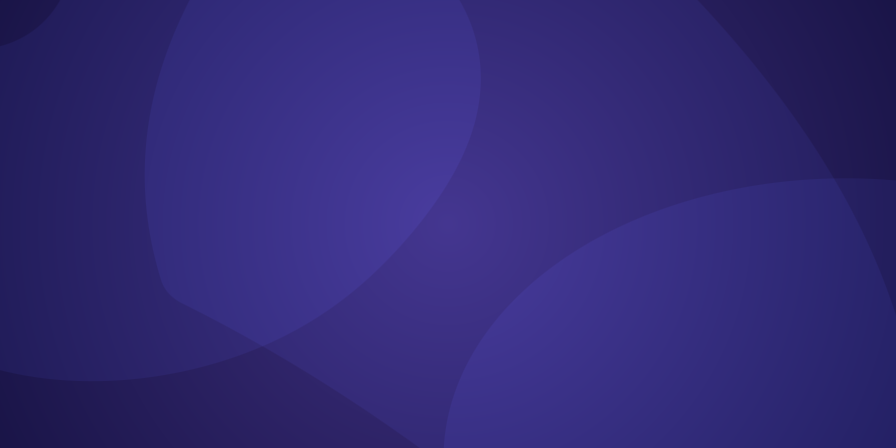
Give the GLSL for this background, as a Shadertoy shader.

```glsl
// Abstract violet backdrop: a round central glow fading to deep indigo,
// overlaid by three large translucent shapes with curved edges.
// Each shape is an implicit function, negative inside, that adds a faint tint.

#define GLOW_COLOR vec3(0.247, 0.188, 0.508)
#define DEEP_COLOR vec3(0.100, 0.080, 0.280)
#define SHAPE_TINT vec3(0.020, 0.024, 0.057)
#define GLOW_CENTER vec2(1.0, 0.5)
#define GLOW_RADIUS 1.118
#define CORNER_ROUNDING 0.03

// Antialiased coverage of the region where d is negative
float coverage(float d) {
    return clamp(0.5 - d / max(fwidth(d), 1e-5), 0.0, 1.0);
}

float smoothMax(float a, float b, float k) {
    float h = max(k - abs(a - b), 0.0) / k;
    return max(a, b) + 0.25 * k * h * h;
}

// Leaning oval on the left, slightly flattened toward the lower right
float leftOval(vec2 p) {
    const float lean = -0.2;
    vec2 q = (p - vec2(0.3516, 0.3034)) / vec2(0.719, 0.540);
    float form = dot(q, q) - 2.0 * lean * q.x * q.y;
    float radius = sqrt(form / (1.0 - lean * lean));
    float angle = (atan(q.y, q.x) - 0.436) / 0.56;
    float oval = radius - 1.014 + 0.04 * exp(-angle * angle);
    float notch = 0.2135 - length(p - vec2(-0.052, -0.104));
    return max(oval, notch);
}

// Broad band through the middle, bounded by three shallow parabolas
float middleBand(vec2 p) {
    float rise = p.y - 0.39;
    float fromCorner = p.x - 0.396;
    float left = 0.323 + 0.66 * rise * rise - p.x;
    float right = p.x - (1.557 + 0.94 * p.y - 0.4416 * p.y * p.y);
    float bottom = p.y - (0.672 + 0.49 * fromCorner + 0.215 * fromCorner * fromCorner);
    return max(smoothMax(left, bottom, CORNER_ROUNDING), right);
}

// Wide dome rising from the lower right
float rightDome(vec2 p) {
    return length((p - vec2(1.888, 1.023)) / vec2(0.898, 0.625)) - 1.0;
}

void mainImage(out vec4 fragColor, in vec2 fragCoord) {
    // Height is one unit, y runs downward, x is centered on the glow
    vec2 p = (fragCoord - vec2(0.5 * iResolution.x, 0.0)) / iResolution.y;
    p = vec2(p.x + GLOW_CENTER.x, 1.0 - p.y);

    // Background glow
    float fade = clamp(length(p - GLOW_CENTER) / GLOW_RADIUS, 0.0, 1.0);
    vec3 color = mix(GLOW_COLOR, DEEP_COLOR, fade);

    // Translucent layers
    float layers = coverage(leftOval(p)) + coverage(middleBand(p)) + coverage(rightDome(p));
    color += SHAPE_TINT * layers;

    fragColor = vec4(color, 1.0);
}
```
